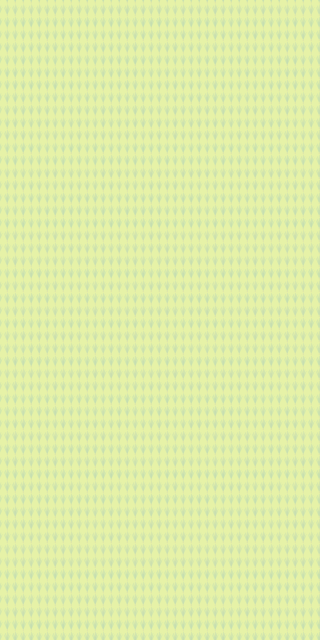
A Shadertoy shader for this pattern:

```glsl
const vec2 REPEATS = vec2(40.0, 51.0);    // motifs across and down
const vec2 PHASE = vec2(0.6, 0.3);        // shift of the grid, in cells
const int SAMPLES = 3;                    // antialiasing grid per side
const int SIDE_BLADES = 2;                // blades on each side of the middle
const float BLADE_WIDTH = 0.055;          // half width, in cell widths
const float FAN_STEP = 0.20;              // angle between blades, radians
const float BLADE_LENGTH = 1.25;
const float LENGTH_LOSS = 0.13;           // shortening per step outward
const vec2 ROOT = vec2(0.0, -0.56);
const float STEM_LENGTH = 0.20;
const float WEAR = 0.16;                  // fading between motifs
const float ROW_TINT = 0.22;              // warm shift between rows
const vec3 GROUND = vec3(0.902, 0.950, 0.655);
const vec3 BLUE_LEAF = vec3(0.765, 0.860, 0.700);
const vec3 GREEN_LEAF = vec3(0.815, 0.910, 0.680);
const vec3 WARM_LEAF = vec3(0.855, 0.875, 0.675);

float hash(vec2 p) {
    p = fract(p * vec2(0.1031, 0.1137));
    p += dot(p, p.yx + 33.33);
    return fract((p.x + p.y) * p.x * 97.3);
}

// Distance to a blade that tapers toward both ends
float blade(vec2 p, vec2 a, vec2 b, float width) {
    vec2 ab = b - a;
    float t = clamp(dot(p - a, ab) / dot(ab, ab), 0.0, 1.0);
    float taper = mix(0.55, 1.0, sin(3.14159 * t));
    return length(p - a - ab * t) - width * taper;
}

vec3 pattern(vec2 uv, float cellHeight, float soft) {
    vec2 grid = uv * REPEATS + PHASE;
    vec2 id = floor(grid);
    vec2 p = (fract(grid) - 0.5) * vec2(1.0, cellHeight);
    p.x = abs(p.x);

    float tint = ROW_TINT * hash(vec2(id.y, 7.0));
    float fade = 1.0 - WEAR * hash(id + 3.0);
    vec3 color = GROUND;

    // Fan of blades, outermost first
    for (int i = SIDE_BLADES; i >= 0; i--) {
        float k = float(i);
        float angle = k * FAN_STEP;
        vec2 tip = ROOT + vec2(sin(angle), cos(angle)) * (BLADE_LENGTH - k * LENGTH_LOSS);
        float d = blade(p, ROOT, tip, BLADE_WIDTH);
        vec3 leaf = mix(BLUE_LEAF, GREEN_LEAF, k / float(SIDE_BLADES));
        leaf = mix(leaf, WARM_LEAF, tint);
        color = mix(color, leaf, fade * smoothstep(soft, -soft, d));
    }

    // Stem down to the fan below
    float stem = blade(p, ROOT, ROOT - vec2(0.0, STEM_LENGTH), BLADE_WIDTH);
    return mix(color, WARM_LEAF, fade * smoothstep(soft, -soft, stem));
}

void mainImage(out vec4 fragColor, in vec2 fragCoord) {
    float cellHeight = (iResolution.y / REPEATS.y) / (iResolution.x / REPEATS.x);
    float soft = 0.5 * REPEATS.x / (iResolution.x * float(SAMPLES));
    vec3 sum = vec3(0.0);
    for (int j = 0; j < SAMPLES; j++) {
        for (int i = 0; i < SAMPLES; i++) {
            vec2 offset = (vec2(i, j) + 0.5) / float(SAMPLES) - 0.5;
            sum += pattern((fragCoord + offset) / iResolution.xy, cellHeight, soft);
        }
    }
    fragColor = vec4(sum / float(SAMPLES * SAMPLES), 1.0);
}
```
